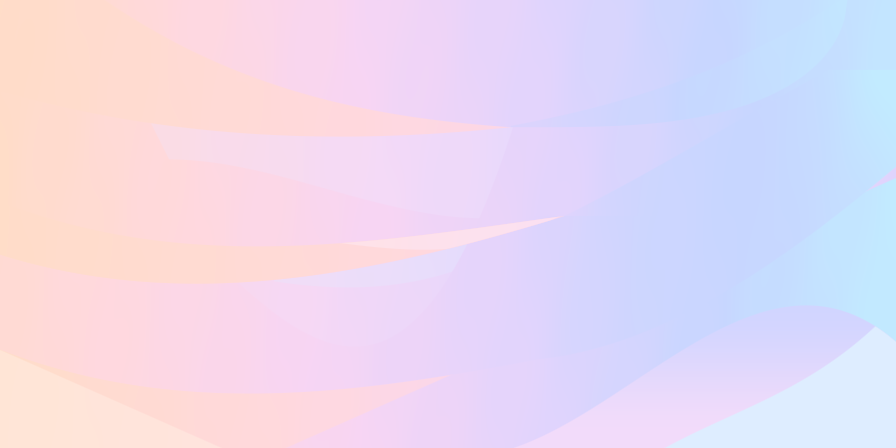
Reproduce this background procedurally as a Shadertoy shader.

```glsl
#define PANEL_LIGHT 0.28
#define BOWL_LIGHT 0.16
#define SLIVER_LIGHT 0.25
#define CORNER_LIGHT 0.25
#define FACET_SHIFT 0.008
#define PALE_BLUE vec3(0.87, 0.93, 1.0)
#define ICE_WHITE vec3(0.93, 0.90, 1.0)

// Pastel spectrum from peach to cyan
vec3 spectrum(float t) {
    vec3 stops[6] = vec3[6](
        vec3(1.0, 0.865, 0.785), vec3(1.0, 0.848, 0.87),
        vec3(0.968, 0.835, 0.955), vec3(0.885, 0.83, 0.99),
        vec3(0.78, 0.84, 1.0), vec3(0.76, 0.92, 1.0));
    float s = clamp(t, 0.0, 1.0) * 5.0;
    int i = min(int(s), 4);
    return mix(stops[i], stops[i + 1], s - float(i));
}

// Cubic through four heights, evenly spaced from x0 to x1
float curve(float x, float x0, float x1, vec4 h) {
    float t = clamp((x - x0) / (x1 - x0), 0.0, 1.0);
    float a = t - 1.0 / 3.0, b = t - 2.0 / 3.0, c = t - 1.0;
    return dot(h, vec4(-4.5 * a * b * c, 13.5 * t * b * c,
                       -13.5 * t * a * c, 4.5 * t * a * b));
}

// Smooth coverage of the side where d is positive
float cover(float d) {
    return clamp(0.5 + d / max(fwidth(d), 1e-5), 0.0, 1.0);
}

void mainImage(out vec4 fragColor, in vec2 fragCoord) {
    vec2 uv = fragCoord / iResolution.xy;
    float x = uv.x, y = uv.y;

    // Faint slanted facets within the gradients
    float facets = FACET_SHIFT * (sin(58.0 * x + 9.0 * y)
                                + sin(97.0 * x - 13.0 * y));
    float hue = x + facets;

    // Upper sweep and its two crescents
    float s = clamp((x - 0.59) / 0.355, 0.0, 1.0);
    float sweep = x < 0.57
        ? curve(x, 0.0, 0.57, vec4(0.797, 0.719, 0.695, 0.716))
        : 1.0 - 0.284 * sqrt(1.0 - s * s * s);
    float warmTop = curve(x, 0.117, 0.57, vec4(1.0, 0.839, 0.753, 0.716));
    float coolTop = curve(x, 0.57, 0.938, vec4(0.719, 0.776, 0.865, 1.0));
    vec3 col = spectrum(hue);
    col = mix(col, spectrum(hue * 0.5),
              cover(warmTop - y) * cover(0.57 - x));
    col = mix(col, spectrum(hue * 0.85 + 0.15),
              cover(coolTop - y) * cover(x - 0.57));

    // Middle layer
    float underSweep = cover(sweep - y);
    col = mix(col, spectrum(hue * 0.95), underSweep);

    // Translucent panel
    float bowl = curve(x, 0.267, 0.573, vec4(0.367, 0.234, 0.302, 0.719));
    float inBowl = cover(y - bowl) * cover(0.573 - x);
    float panelBase = curve(x, 0.17, 0.534, vec4(0.643, 0.617, 0.552, 0.513));
    float panelLeft = 0.17 + 0.25 * (0.719 - y);
    col = mix(col, ICE_WHITE, PANEL_LIGHT * underSweep * inBowl
              * cover(y - panelBase) * cover(x - panelLeft));

    // Lower layer, with a wide bowl
    float ribbonTop = curve(x, 0.0, 0.63, vec4(0.55, 0.456, 0.464, 0.518));
    float ribbonBase = curve(x, 0.0, 0.63, vec4(0.432, 0.367, 0.409, 0.518));
    float underRibbon = cover(ribbonBase - y);
    col = mix(col, spectrum(hue * 0.87 + 0.1), underRibbon);
    col = mix(col, ICE_WHITE, BOWL_LIGHT * underRibbon * inBowl
              * cover(x - 0.267));
    float glintBase = curve(x, 0.306, 0.508, vec4(0.372, 0.359, 0.365, 0.396));
    col = mix(col, PALE_BLUE, SLIVER_LIGHT * underRibbon * inBowl
              * cover(y - glintBase) * cover(x - 0.306));

    // Blue mass on the right
    float blueEdge = curve(x, 0.63, 0.925, vec4(0.518, 0.622, 0.734, 0.844));
    float blueHue = 0.45 + 0.42 * hue
        + 0.18 * smoothstep(0.88, 1.0, x) * smoothstep(0.3, 1.0, y);
    col = mix(col, spectrum(blueHue),
              cover(blueEdge - y) * smoothstep(0.58, 0.74, x));

    // Warm ribbon and its bright sliver
    float ribbon = cover(ribbonTop - y) * cover(y - ribbonBase)
                 * cover(0.63 - x);
    col = mix(col, spectrum(hue * 0.42), ribbon);
    float sliverBase = curve(x, 0.378, 0.625, vec4(0.458, 0.443, 0.456, 0.518));
    vec3 sliver = mix(spectrum(hue * 0.55), vec3(1.0), SLIVER_LIGHT);
    col = mix(col, sliver, ribbon * cover(y - sliverBase) * cover(x - 0.378));

    // Floor wave, rising to the right
    float floorTop = x < 0.6
        ? curve(x, 0.0, 0.6, vec4(0.219, 0.128, 0.135, 0.198))
        : curve(x, 0.6, 1.0, vec4(0.198, 0.271, 0.422, 0.628));
    float underFloor = cover(floorTop - y);
    col = mix(col, spectrum(hue), underFloor);
    float pinkEdge = 0.319 + 1.13 * y;
    col = mix(col, spectrum(hue * 0.62), underFloor * cover(pinkEdge - x));
    vec3 corner = mix(spectrum(hue * 0.4), vec3(1.0), CORNER_LIGHT);
    col = mix(col, corner, cover(0.219 - 0.885 * x - y));

    // Lilac ridge and pale corner
    float ridge = curve(x, 0.573, 1.0, vec4(0.0, 0.159, 0.307, 0.237));
    float paleTop = curve(x, 0.742, 1.0, vec4(0.0, 0.083, 0.174, 0.318));
    float underRidge = cover(ridge - y);
    vec3 lilac = mix(vec3(0.95, 0.86, 0.98), vec3(0.82, 0.835, 1.0),
                     smoothstep(0.02, 0.32, y));
    col = mix(col, lilac, underRidge);
    col = mix(col, PALE_BLUE, underRidge * cover(paleTop - y));

    fragColor = vec4(col, 1.0);
}
```
